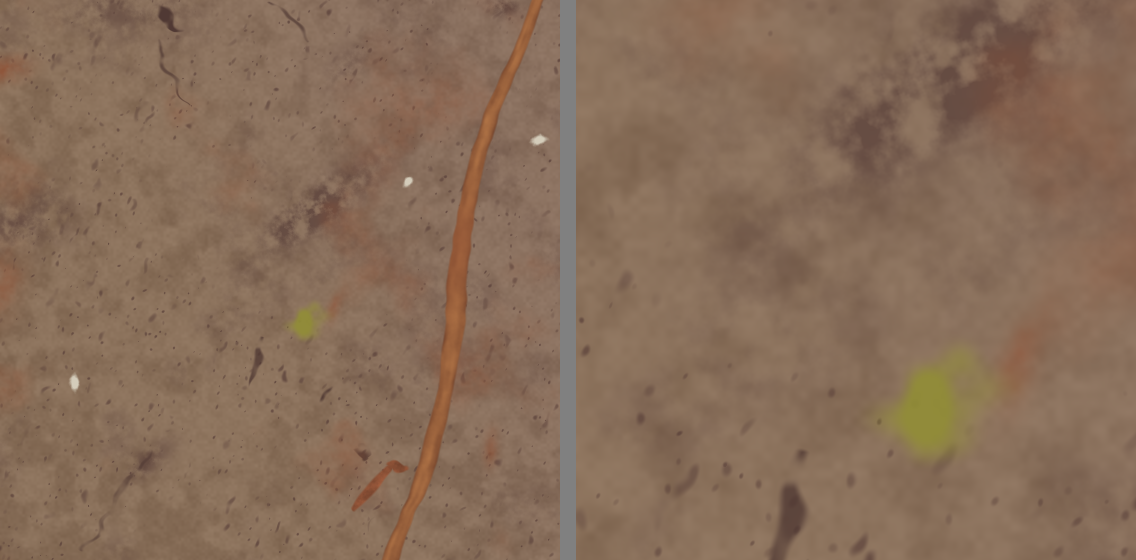
Left, the full canvas; right, a detail of the centre.
Write a Shadertoy shader that draws this texture.

```glsl
// Damp brown soil with dark smudges, fine litter and a long orange root.
#define SOIL_LIGHT vec3(0.556, 0.456, 0.368)
#define SOIL_DARK  vec3(0.510, 0.410, 0.325)
#define STAIN      vec3(0.350, 0.250, 0.225)
#define ROOT_LIGHT vec3(0.680, 0.445, 0.270)
#define ROOT_DARK  vec3(0.430, 0.245, 0.160)
#define RUST       vec3(0.560, 0.310, 0.200)
#define LEAF       vec3(0.570, 0.560, 0.200)
#define FLAKE      vec3(0.830, 0.800, 0.730)
#define ROOT_WIDTH 0.0165
#define SOFTNESS   0.0026
#define LEAN       1.08

float hash(vec2 p) { return fract(sin(dot(p, vec2(127.1, 311.7))) * 43758.5); }

float noise(vec2 p) {
    vec2 i = floor(p), f = fract(p);
    f = f * f * (3.0 - 2.0 * f);
    return mix(mix(hash(i), hash(i + vec2(1, 0)), f.x),
               mix(hash(i + vec2(0, 1)), hash(i + vec2(1, 1)), f.x), f.y);
}

float fbm(vec2 p) {
    float sum = 0.0, amp = 0.533;
    for (int i = 0; i < 4; i++, amp *= 0.5) {
        sum += amp * noise(p);
        p = mat2(1.6, 1.2, -1.2, 1.6) * p + 7.3;
    }
    return sum;
}

vec2 turn(vec2 v, float a) { return mat2(cos(a), -sin(a), sin(a), cos(a)) * v; }

// Soft oval whose long axis points along the angle
float smudge(vec2 p, vec2 centre, float angle, vec2 radius) {
    vec2 q = turn(p - centre, angle) / radius;
    return exp(-dot(q, q));
}

// Tapered line between two points
float streak(vec2 p, vec2 a, vec2 b, float width) {
    vec2 d = b - a;
    float h = clamp(dot(p - a, d) / dot(d, d), 0.0, 1.0);
    float w = width * (0.45 + 0.55 * sin(3.14159 * h));
    return 1.0 - smoothstep(w - SOFTNESS, w + SOFTNESS, length(p - a - d * h));
}

// Blurred grains along the lean, one per cell at most
float specks(vec2 p, vec2 cells, float density) {
    vec2 q = turn(p, LEAN) * cells;
    q += 0.5 * vec2(noise(p * 60.0), noise(p * 60.0 + 4.0));
    vec2 id = floor(q);
    vec2 offset = vec2(hash(id + 3.1), hash(id + 8.7)) * 0.3 + 0.35;
    float size = mix(0.14, 0.34, hash(id + 5.3));
    float grain = 1.0 - smoothstep(0.2 * size, size, length(fract(q) - offset));
    return step(hash(id), density) * grain * mix(0.3, 1.0, hash(id + 1.9));
}

vec3 soil(vec2 p) {
    float tone = 0.35 * fbm(p * 4.0) + 0.65 * fbm(p * 26.0);
    vec3 col = mix(SOIL_DARK, SOIL_LIGHT, smoothstep(0.34, 0.57, tone));
    col += vec3(-0.002, -0.003, 0.016) * smoothstep(0.5, 1.3, p.x + 0.5 * p.y);
    return col + 0.026 * (noise(p * 190.0) - 0.5) + 0.022 * (noise(p * 90.0) - 0.5);
}

float stains(vec2 p) {
    float s = smudge(p, vec2(0.575, 0.635), 0.62, vec2(0.13, 0.036)) * 1.1
            + smudge(p, vec2(0.03, 0.60), 0.1, vec2(0.10, 0.045)) * 0.7
            + smudge(p, vec2(0.19, 0.98), 0.1, vec2(0.10, 0.035)) * 0.6
            + smudge(p, vec2(0.27, 0.18), 0.7, vec2(0.05, 0.022)) * 0.6
            + smudge(p, vec2(0.62, 0.88), 0.8, vec2(0.05, 0.03)) * 0.5
            + smudge(p, vec2(0.90, 0.99), 0.0, vec2(0.03, 0.02))
            + 0.25 * smoothstep(0.54, 0.78, fbm(p * 9.0 + 2.0));
    float mottle = 0.5 * fbm(p * 30.0) + 0.5 * fbm(p * 85.0);
    return clamp(s * smoothstep(0.28, 0.72, mottle), 0.0, 0.75);
}

float litter(vec2 p) {
    vec2 q = p + 0.022 * (vec2(noise(p * 42.0), noise(p * 42.0 + 9.0)) - 0.5);
    float s = streak(q, vec2(0.27, 1.01), vec2(0.315, 0.95), 0.010);
    s = max(s, 0.7 * streak(q, vec2(0.28, 0.92), vec2(0.33, 0.81), 0.0035));
    s = max(s, 0.7 * streak(q, vec2(0.49, 1.0), vec2(0.545, 0.93), 0.0035));
    s = max(s, 0.8 * streak(q, vec2(0.47, 0.40), vec2(0.445, 0.31), 0.005));
    s = max(s, 0.6 * streak(q, vec2(0.28, 0.20), vec2(0.15, 0.02), 0.005));
    s = max(s, streak(q, vec2(0.585, 0.31), vec2(0.573, 0.285), 0.0035));
    s = max(s, 0.9 * streak(q, vec2(0.65, 0.21), vec2(0.65, 0.19), 0.017));
    return s * smoothstep(0.1, 0.65, noise(p * 65.0));
}

void mainImage(out vec4 fragColor, in vec2 fragCoord) {
    vec2 p = fragCoord / iResolution.y;
    float rough = fbm(p * 60.0);

    // Ground, stains, grains and dark litter
    vec3 col = mix(soil(p), STAIN, stains(p));
    float grains = max(specks(p, vec2(30, 45), 0.18), specks(p + 3.0, vec2(60, 85), 0.2));
    grains = max(grains, specks(p + 6.0, vec2(13, 42), 0.12) * smoothstep(0.2, 0.6, noise(p * 80.0)));
    col = mix(col, STAIN, 0.75 * grains * smoothstep(0.35, 0.60, fbm(p * 6.0 + 5.0)));
    col = mix(col, STAIN * 0.9, litter(p));

    // Rusty patches, leaf scrap and pale flakes
    float rust = smudge(p, vec2(0.01, 0.875), 0.2, vec2(0.04, 0.02))
               + 0.6 * smudge(p, vec2(0.0, 0.49), 1.3, vec2(0.06, 0.035))
               + 0.7 * smudge(p, vec2(0.877, 0.20), 1.5, vec2(0.03, 0.012))
               + 0.6 * smudge(p, vec2(0.597, 0.45), 1.2, vec2(0.03, 0.011))
               + 0.35 * smoothstep(0.58, 0.80, fbm(p * 6.0 + 11.0));
    col = mix(col, RUST, clamp(rust * (0.2 + rough), 0.0, 0.8));
    float leaf = smudge(p, vec2(0.55, 0.426), 0.3, vec2(0.045, 0.032));
    col = mix(col, LEAF, 0.85 * smoothstep(0.2, 0.9, leaf * (0.35 + noise(p * 48.0))));
    float flake = smudge(p, vec2(0.133, 0.315), 1.5, vec2(0.022, 0.010))
                + smudge(p, vec2(0.728, 0.675), 0.8, vec2(0.012, 0.007))
                + smudge(p, vec2(0.963, 0.75), 0.3, vec2(0.016, 0.012));
    col = mix(col, FLAKE, smoothstep(0.4, 0.95, flake + 0.9 * (rough - 0.5)));

    // Side rootlet
    vec2 bent = p + 0.014 * (noise(p * 36.0) - 0.5);
    float twig = max(streak(bent, vec2(0.63, 0.09), vec2(0.70, 0.17), 0.009),
                     streak(bent, vec2(0.69, 0.165), vec2(0.73, 0.17), 0.011));
    col = mix(col, RUST * (0.7 + 0.6 * rough), 0.9 * twig);

    // Main root: wavering centre line, fibrous skin, shaded edges
    float y = p.y, centre = 0.694 + 0.263 * y + 0.024 * sin(6.283 * y) - 0.012 * sin(3.1416 * y)
                          + 0.008 * noise(vec2(y * 14.0, 2.0)) + 0.003 * noise(vec2(y * 45.0, 5.0));
    float width = ROOT_WIDTH * (0.75 + 0.4 * noise(vec2(y * 13.0, 6.0))) * (1.0 - 0.25 * smoothstep(0.6, 0.7, y));
    float across = (p.x - centre) / width;
    float cover = 1.0 - smoothstep(-SOFTNESS, SOFTNESS, (abs(across) - 1.0) * width);
    float skin = 0.55 * noise(vec2(across * 2.0, y * 28.0)) + 0.45 * rough;
    float light = 0.42 + 0.75 * skin - 0.45 * across * across;
    vec3 root = mix(ROOT_DARK, ROOT_LIGHT, clamp(light, 0.0, 1.0));
    root = mix(root, RUST, 0.5 * smudge(p, vec2(0.82, 0.56), 1.4, vec2(0.10, 0.03)));
    fragColor = vec4(mix(col, root, cover), 1.0);
}
```
